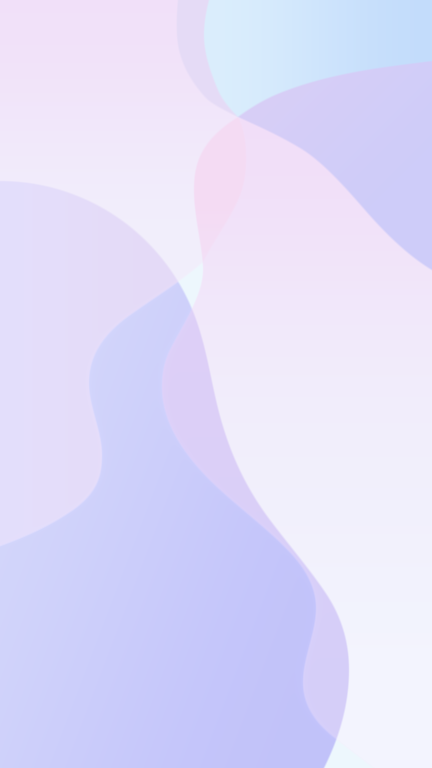
This background is drawn by a WebGL 2 fragment shader. Its source:

```glsl
#version 300 es
precision highp float;
// Pastel backdrop of overlapping wavy sheets. Each outline is a smooth chain
// of cubic Hermite bends; every sheet is a soft-edged half plane beside its
// outline, filled with a gentle gradient and layered from back to front.
uniform vec2 u_resolution;
out vec4 fragColor;

// Extends a curve to the next knot (position, value, slope).
void bend(inout float value, inout vec3 knot, float s, vec3 next) {
    if (s >= knot.x) {
        float span = next.x - knot.x;
        float t = min((s - knot.x) / span, 1.0);
        float u = 1.0 - t;
        value = u * u * (1.0 + 2.0 * t) * knot.y + t * t * (3.0 - 2.0 * t) * next.y
              + span * t * u * (u * knot.z - t * next.z)
              + next.z * max(s - next.x, 0.0);
    }
    knot = next;
}

float begin(float s, vec3 knot) {
    return knot.y + knot.z * (s - knot.x);
}

// Anti-aliased coverage of the positive side of an edge.
float cover(float d) {
    float w = max(fwidth(d), 0.001);
    return smoothstep(-w, w, d);
}

// Large left dome: a circle flowing into a wave.
float domeEdge(vec2 p) {
    vec3 k = vec3(315, 194.4, 0.38);
    float x = begin(p.y, k);
    bend(x, k, p.y, vec3(400, 216, 0.23));
    bend(x, k, p.y, vec3(520, 270, 0.75));
    bend(x, k, p.y, vec3(592, 325, 0.68));
    bend(x, k, p.y, vec3(670, 349, 0.0));
    bend(x, k, p.y, vec3(768, 324, -0.5));
    return p.y < 315.0 ? 208.0 - length(p - vec2(0, 389)) : x - p.x;
}

// Long wave on the left of the pink sheet.
float ribbonEdge(vec2 p) {
    vec3 k = vec3(117, 238, -1.6);
    float x = begin(p.y, k);
    bend(x, k, p.y, vec3(190, 194, 0.0));
    bend(x, k, p.y, vec3(265, 203, 0.08));
    bend(x, k, p.y, vec3(350, 170, -0.5));
    bend(x, k, p.y, vec3(387, 162, 0.0));
    bend(x, k, p.y, vec3(485, 215, 1.05));
    bend(x, k, p.y, vec3(558, 295, 0.85));
    bend(x, k, p.y, vec3(608, 316, 0.0));
    bend(x, k, p.y, vec3(682, 303, 0.0));
    bend(x, k, p.y, vec3(738, 335, 1.3));
    return p.x - x;
}

// Left outline of the periwinkle sheet.
float poolEdge(vec2 p) {
    vec3 k = vec3(262, 203, -1.1);
    float x = begin(p.y, k);
    bend(x, k, p.y, vec3(315, 130, -1.4));
    bend(x, k, p.y, vec3(383, 89, 0.0));
    bend(x, k, p.y, vec3(455, 102, 0.0));
    bend(x, k, p.y, vec3(512, 70, -1.5));
    bend(x, k, p.y, vec3(546, 0, -2.8));
    return p.x - x;
}

// Shorter outlines through three bends; s runs along the curve.
float arc(float s, vec3 a, vec3 b, vec3 c, vec3 d) {
    float value = begin(s, a);
    bend(value, a, s, b);
    bend(value, a, s, c);
    bend(value, a, s, d);
    return value;
}

void main() {
    // Layout grid of 432 by 768 units, measured downward from the top.
    vec2 uv = gl_FragCoord.xy / u_resolution;
    vec2 p = vec2(uv.x, 1.0 - uv.y) * vec2(432, 768);

    float dome = cover(domeEdge(p));
    float ribbonD = ribbonEdge(p), poolD = poolEdge(p);
    float ribbon = cover(ribbonD), pool = cover(poolD);
    float veil = cover(p.x - arc(p.y, vec3(0, 178, -0.1), vec3(35, 177, 0.05),
                                 vec3(97, 205, 0.9), vec3(117, 238, 2)));
    float sky = cover(p.x - arc(p.y, vec3(0, 209, -0.25), vec3(35, 204, 0),
                                vec3(90, 218, 0.42), vec3(117, 238, 1)));
    float arch = cover(p.y - arc(p.x, vec3(238, 117, -0.75), vec3(280, 93, -0.4),
                                 vec3(350, 73, -0.2), vec3(432, 61, -0.13)));
    float slope = cover(p.y - arc(p.x, vec3(238, 117, 0.45), vec3(300, 148, 0.6),
                                  vec3(365, 210, 1.15), vec3(432, 270, 0.6)));
    float petal = cover(arc(p.y, vec3(117, 238, 0.5), vec3(160, 246, 0),
                            vec3(200, 238, -0.45), vec3(262, 203, -0.5)) - p.x);

    // Back wall and the sheets at the top.
    vec3 col = mix(vec3(0.945, 0.88, 0.975), vec3(0.945, 0.935, 0.985), smoothstep(0.0, 260.0, p.y));
    col = mix(col, vec3(0.898, 0.86, 0.965), veil);
    vec3 blue = mix(vec3(0.855, 0.93, 0.987), vec3(0.765, 0.863, 0.986), smoothstep(205.0, 432.0, p.x));
    col = mix(col, blue, sky);
    vec3 lilac = mix(vec3(0.855, 0.81, 0.962), vec3(0.807, 0.8, 0.975), smoothstep(250.0, 620.0, p.x + p.y));
    col = mix(col, lilac, sky * arch);

    // Pink sheet, fading to white, with its petal overlap.
    vec3 pink = mix(vec3(0.947, 0.872, 0.973), vec3(0.944, 0.933, 0.984), smoothstep(120.0, 460.0, p.y));
    pink = mix(pink, vec3(0.952, 0.957, 0.995), smoothstep(400.0, 700.0, p.y));
    pink = mix(pink, vec3(0.957, 0.858, 0.953), petal * (1.0 - 0.45 * smoothstep(190.0, 265.0, p.y)));
    col = mix(col, vec3(0.93, 0.969, 0.993), pool * (1.0 - ribbon));
    col = mix(col, pink, ribbon * slope);

    // Dome: lilac, periwinkle and violet overlaps with faint bright rims.
    vec3 inner = mix(vec3(0.892, 0.87, 0.984), vec3(0.895, 0.855, 0.967), smoothstep(0.0, 170.0, p.x));
    vec3 periwinkle = mix(vec3(0.83, 0.842, 0.982), vec3(0.757, 0.76, 0.978),
                          smoothstep(120.0, 600.0, p.x + 0.38 * p.y));
    inner = mix(inner, periwinkle, pool);
    vec3 violet = mix(vec3(0.865, 0.813, 0.968), vec3(0.835, 0.808, 0.974), smoothstep(350.0, 720.0, p.y));
    inner = mix(inner, violet, ribbon);
    inner += 0.01 * (exp(-abs(ribbonD) / 2.5) + exp(-abs(poolD) / 2.5));
    col = mix(col, inner, dome);
    fragColor = vec4(col, 1.0);
}
```
